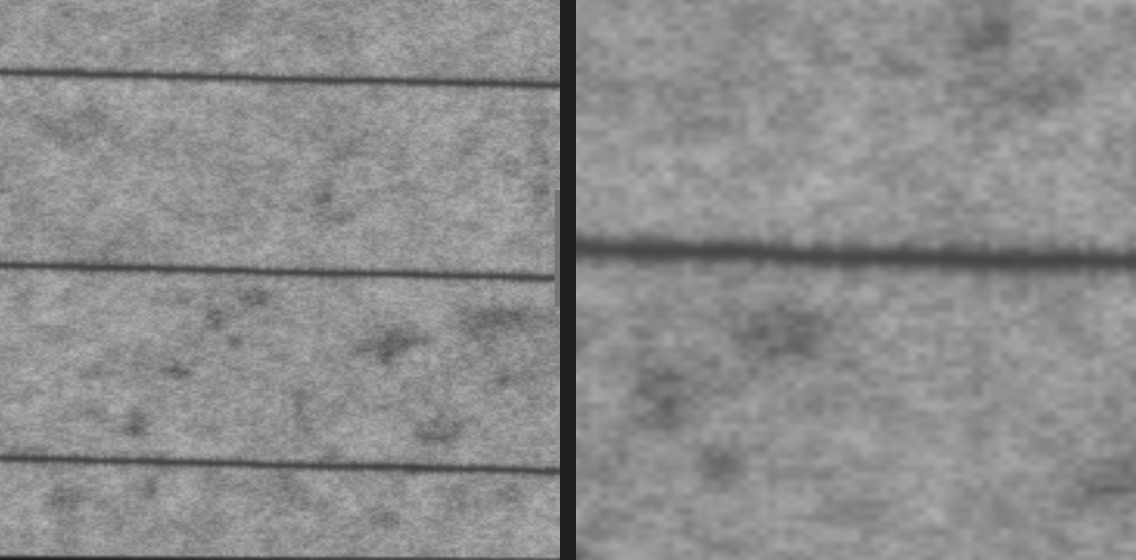
Left, the full canvas; right, a detail of the centre.
This texture is drawn by a WebGL 2 fragment shader. Its source:

```glsl
#version 300 es
precision highp float;

uniform vec2 u_resolution;
out vec4 outColor;

// Planks and seams
const float PITCH = 0.3447;
const float FIRST_SEAM = 0.1815;
const float SLOPE = 0.0238;
const float SEAM_WIDTH = 0.0078;
const float SEAM_DEPTH = 0.66;
const float SEAM_WOBBLE = 0.0025;

// Surface tones
const float BASE_GRAY = 0.576;
const float SEAM_GRAY = 0.21;
const float EDGE_GRAY = 0.12;
const float TAB_GRAY = 0.46;
const float CLOUD_AMOUNT = 0.045;
const float MOTTLE_AMOUNT = 0.17;
const float GRAIN_AMOUNT = 0.18;
const float RIM_LIGHT = 0.025;

// Stains
const int STAIN_COUNT = 60;
const float STAIN_DEPTH = 0.24;
const float STAIN_WARP = 0.07;
const float STAIN_CENTER = 0.33;
const float STAIN_SPREAD = 0.32;

// Tab on the right edge
const vec2 TAB_CENTER = vec2(1.0, 0.557);
const vec2 TAB_HALF = vec2(0.0095, 0.104);

float hash(vec2 p) {
    uvec2 q = uvec2(ivec2(p)) * uvec2(1597334673u, 3812015801u);
    uint h = (q.x ^ q.y) * 1597334673u;
    h = (h ^ (h >> 16)) * 2246822519u;
    h ^= h >> 13;
    return float(h >> 8) / 16777216.0;
}

float noise(vec2 p) {
    vec2 i = floor(p);
    vec2 f = fract(p);
    f = f * f * (3.0 - 2.0 * f);
    float low = mix(hash(i), hash(i + vec2(1, 0)), f.x);
    float high = mix(hash(i + vec2(0, 1)), hash(i + vec2(1, 1)), f.x);
    return mix(low, high, f.y);
}

float fbm(vec2 p) {
    float sum = 0.0;
    float amplitude = 0.5;
    for (int i = 0; i < 4; i++) {
        sum += amplitude * noise(p);
        p = p * 2.03 + 17.0;
        amplitude *= 0.5;
    }
    return sum / 0.9375;
}

// Soft irregular blots, heaviest on the lower middle plank
float stains(vec2 uv) {
    vec2 warp = vec2(fbm(uv * 16.0 + 40.0), fbm(uv * 16.0 + 90.0)) - 0.5;
    vec2 p = uv + STAIN_WARP * warp;
    float clear = 1.0;
    for (int i = 0; i < STAIN_COUNT; i++) {
        float k = float(i);
        vec2 center = vec2(hash(vec2(k, 301)), hash(vec2(k, 302)));
        float size = hash(vec2(k, 303));
        vec2 radius = mix(vec2(0.016), vec2(0.045, 0.028), size * size);
        radius *= mix(vec2(0.8, 1.2), vec2(1.4, 0.8), hash(vec2(k, 304)));
        vec2 d = (p - center) / radius;
        float offset = (center.y - STAIN_CENTER) / STAIN_SPREAD;
        float weight = mix(0.3, 0.85, exp(-offset * offset));
        weight *= mix(0.3, 1.0, hash(vec2(k, 305)));
        clear *= 1.0 - weight * exp(-dot(d, d));
    }
    return 1.0 - clear;
}

// Distance to the nearest sloping seam
float seamDistance(vec2 uv) {
    float wobble = SEAM_WOBBLE * (noise(vec2(uv.x * 30.0, 7.0)) - 0.5);
    float rows = (uv.y + SLOPE * uv.x + wobble - FIRST_SEAM) / PITCH;
    return (fract(rows + 0.5) - 0.5) * PITCH;
}

// Fine grain over patchy speckle
float grain(vec2 uv) {
    float fine = noise(uv * vec2(180.0, 240.0));
    float coarse = noise(uv * vec2(75.0, 120.0) + 31.0);
    return 0.5 * fine + 0.5 * coarse - 0.5;
}

void main() {
    vec2 uv = gl_FragCoord.xy / u_resolution;
    float pixel = 1.0 / u_resolution.y;
    float d = seamDistance(uv);

    // Mottled plank, paler beside the seams
    float gray = BASE_GRAY + CLOUD_AMOUNT * (fbm(uv * vec2(7.0, 9.0)) - 0.5);
    gray += MOTTLE_AMOUNT * (fbm(uv * vec2(24.0, 30.0) + 60.0) - 0.5);
    gray += RIM_LIGHT * exp(-abs(d) / 0.04);
    gray -= STAIN_DEPTH * stains(uv);
    gray += GRAIN_AMOUNT * grain(uv);

    // Seam with frayed edges and a faint shadow
    float fray = mix(0.75, 1.25, noise(vec2(uv.x * 170.0, floor(uv.y / PITCH))));
    float seam = exp(-pow(abs(d) / (SEAM_WIDTH * fray), 2.0));
    float shadow = 0.14 * exp(-pow(abs(d) / (SEAM_WIDTH * 2.0), 2.0));
    gray = mix(gray, SEAM_GRAY, min(SEAM_DEPTH * seam + shadow, 1.0));

    // Dark bottom border, thinning to the right
    float border = 1.0 - smoothstep(0.001, 0.012 - 0.005 * uv.x, uv.y);
    gray = mix(gray, EDGE_GRAY, border * (1.0 - 0.5 * uv.x));

    // Flat tab
    vec2 tab = abs(uv - TAB_CENTER) - TAB_HALF;
    float inside = 1.0 - smoothstep(-pixel, pixel, max(tab.x, tab.y));
    gray = mix(gray, TAB_GRAY, inside);

    outColor = vec4(vec3(clamp(gray, 0.0, 1.0)), 1.0);
}
```
